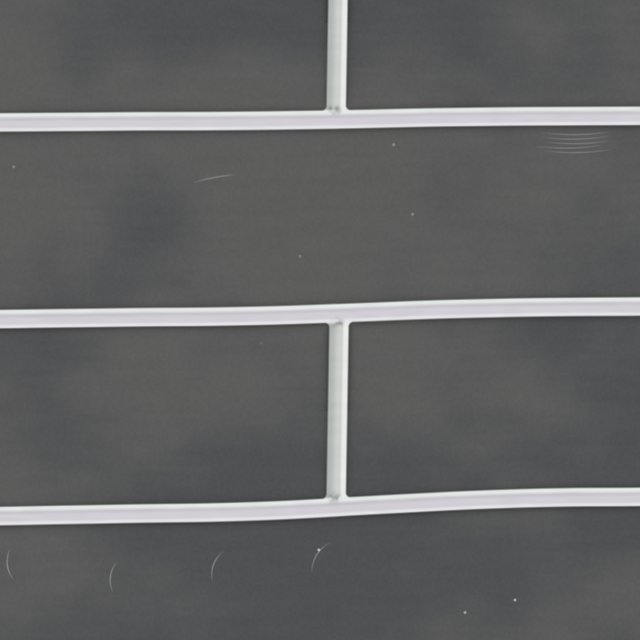
Write a Shadertoy shader that draws this texture.

```glsl
// Long dark grey wall tiles in running bond, with pale, slightly sagging grout lines.

float hash(vec2 p) {
    p = fract(p * vec2(0.1031, 0.1137));
    p += dot(p, p.yx + 33.33);
    return fract((p.x + p.y) * p.x * 17.3);
}

float noise(vec2 p) {
    vec2 i = floor(p), f = fract(p);
    f = f * f * (3.0 - 2.0 * f);
    return mix(mix(hash(i), hash(i + vec2(1, 0)), f.x),
               mix(hash(i + vec2(0, 1)), hash(i + vec2(1, 1)), f.x), f.y);
}

float fbm(vec2 p) {
    float sum = 0.0, gain = 0.5;
    for (int i = 0; i < 4; i++) {
        sum += gain * noise(p);
        p = p * 2.03 + 17.0;
        gain *= 0.5;
    }
    return sum;
}

// Bowed hairline scratch from a to b, fading at both ends.
float scratch(vec2 p, vec2 a, vec2 b, float bow) {
    vec2 ab = b - a;
    float t = clamp(dot(p - a, ab) / dot(ab, ab), 0.0, 1.0);
    float fade = 4.0 * t * (1.0 - t);
    vec2 bend = vec2(-ab.y, ab.x) * bow * fade;
    return fade * smoothstep(0.0025, 0.0, length(p - a - ab * t - bend));
}

// Faint specks and scratches on the glaze.
float wear(vec2 p) {
    float w = 0.0;
    for (int i = 0; i < 9; i++) {
        float k = float(i);
        vec2 c = vec2(hash(vec2(k, 3.0)), hash(vec2(k, 71.0)));
        w += 0.35 * hash(vec2(k, 9.0)) * smoothstep(0.0035, 0.001, length(p - c));
    }
    for (int i = 0; i < 5; i++) {
        float k = float(i);
        vec2 a = vec2(0.83 + 0.02 * hash(vec2(k, 5.0)), 0.793 - 0.007 * k);
        w += 0.10 * scratch(p, a, a + vec2(0.11, 0.002), -0.04);
    }
    for (int i = 0; i < 4; i++) {
        float k = float(i);
        vec2 a = vec2(0.022 + 0.155 * k, 0.07 + 0.04 * hash(vec2(k, 8.0)));
        w += 0.16 * scratch(p, a, a + vec2(0.012 * (k - 0.5), 0.05), 0.15);
    }
    return w + 0.12 * scratch(p, vec2(0.30, 0.714), vec2(0.37, 0.727), 0.03);
}

void mainImage(out vec4 fragColor, in vec2 fragCoord) {
    vec2 uv = fragCoord / iResolution.xy;
    float soft = max(1.2 / iResolution.y, 0.002);

    // Courses tilt upward to the right and close up slightly.
    float sag = mix(uv.x, smoothstep(0.3, 0.85, uv.x), 0.5);
    float pitch = 0.3075 - 0.010 * sag;
    float wobble = 0.0012 * (noise(vec2(uv.x * 9.0, uv.y * 3.0)) - 0.5);
    float row = (uv.y - 0.194 - 0.030 * sag - wobble) / pitch;
    float across = (fract(row + 0.5) - 0.5) * pitch;

    // Upright joints lean a little; alternate courses shift by half a tile.
    float tileLength = 1.2;
    float lean = 0.525 + 0.005 * fract(row);
    float along = (uv.x - lean) / tileLength + 0.5 * mod(floor(row), 2.0);
    along = (fract(along + 0.5) - 0.5) * tileLength;

    // Rounded tile: negative inside, positive in the grout.
    vec2 gap = vec2(abs(along) - 0.0155, abs(across) - 0.0148);
    vec2 corner = 0.007 - gap;
    float tile = length(max(corner, 0.0)) + min(max(corner.x, corner.y), 0.0) - 0.007;

    // Dark glaze, cooler to the upper right, with soft clouds and fine grain.
    float cloud = fbm(uv * vec2(4.0, 5.0) + 3.0);
    float grain = noise(uv * 260.0) - 0.5;
    vec3 glaze = mix(vec3(0.315, 0.318, 0.325), vec3(0.365, 0.365, 0.363),
                     smoothstep(0.28, 0.66, cloud + 0.06 * (uv.y - uv.x)));
    glaze += 0.014 * grain + 0.010 * (noise(uv * vec2(14.0, 120.0)) - 0.5);
    glaze += wear(uv);
    float below = smoothstep(0.01, -0.01, across);
    glaze *= 1.0 - (0.22 + 0.14 * below) * exp(min(tile, 0.0) / 0.0045);

    // Level grout: lilac body between two brighter rims.
    float s = across / 0.0148;
    vec3 level = mix(vec3(0.82, 0.81, 0.835), vec3(0.89, 0.91, 0.90),
                     smoothstep(0.35, 0.75, s));
    level = mix(level, vec3(0.90, 0.89, 0.91), smoothstep(-0.45, -0.8, s));
    level -= 0.04 * exp(-30.0 * (s - 0.3) * (s - 0.3));

    // Upright grout: grey-green slope with a white ridge on the right.
    float t = along / 0.0155;
    vec3 upright = mix(vec3(0.69, 0.71, 0.695), vec3(0.80, 0.81, 0.795),
                       smoothstep(-0.8, 0.1, t));
    upright = mix(upright, vec3(0.91, 0.92, 0.91), smoothstep(0.25, 0.6, t));

    // Joints meet in a rough grey dab.
    vec3 grout = mix(level, upright, smoothstep(-0.002, 0.003, gap.y));
    float dab = exp(-pow(gap.y / 0.006, 2.0)) * smoothstep(0.9, 0.2, abs(t + 0.15));
    grout -= dab * 0.28 * noise(uv * 190.0);
    grout += 0.02 * (noise(uv * vec2(40.0, 160.0)) - 0.5);
    grout *= 1.0 - 0.10 * smoothstep(0.003, 0.0, tile);

    fragColor = vec4(mix(glaze, grout, smoothstep(-soft, soft, tile)), 1.0);
}
```
